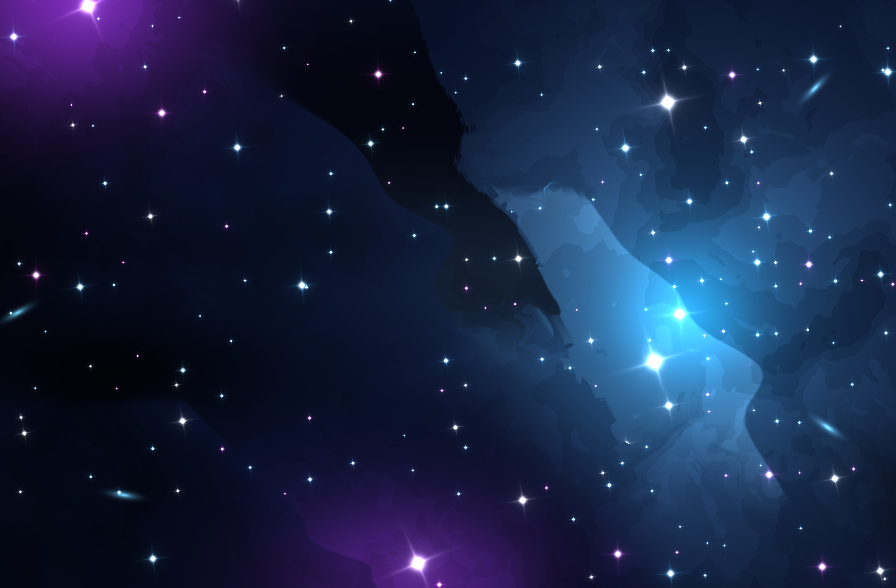
Reproduce this background procedurally as a Shadertoy shader.

```glsl
#define NIGHT vec3(0.008, 0.016, 0.045)
#define NAVY vec3(0.024, 0.052, 0.145)
#define SLATE vec3(0.075, 0.125, 0.200)
#define HAZE vec3(0.150, 0.265, 0.350)
#define CYAN vec3(0.040, 0.330, 0.440)
#define VIOLET vec3(0.400, 0.100, 0.520)
#define CORE vec2(1.165, 0.465)
#define CLOUD_STEPS 9.0

float hash(vec2 p) {
    vec3 q = fract(vec3(p.xyx) * 0.1031);
    q += dot(q, q.yzx + 33.33);
    return fract((q.x + q.y) * q.z);
}

float noise(vec2 p) {
    vec2 i = floor(p), f = fract(p);
    f = f * f * (3.0 - 2.0 * f);
    return mix(mix(hash(i), hash(i + vec2(1, 0)), f.x),
               mix(hash(i + vec2(0, 1)), hash(i + vec2(1, 1)), f.x), f.y);
}

float fbm(vec2 p) {
    float sum = 0.0, amp = 0.5;
    for (int i = 0; i < 5; i++) {
        sum += amp * noise(p);
        p = mat2(1.6, 1.2, -1.2, 1.6) * p + 7.3;
        amp *= 0.5;
    }
    return sum;
}

// Flat tonal layers with softened boundaries
float layered(float n) {
    float s = n * CLOUD_STEPS;
    float w = clamp(fwidth(s), 0.08, 0.5);
    return (floor(s) + smoothstep(1.0 - w, 1.0, fract(s))) / CLOUD_STEPS;
}

float bump(float y, float centre, float width) {
    float t = (y - centre) / width;
    return exp(-t * t);
}

float glow(vec2 d, vec2 radius) {
    d /= radius;
    return exp(-dot(d, d));
}

// Bright point with four tapered rays
vec3 star(vec2 d, float size, float angle, vec3 tint) {
    float c = cos(angle), s = sin(angle);
    d = abs(mat2(c, -s, s, c) * d);
    float rays = exp(-d.x / size * 3.0 - d.y / size * 22.0)
               + exp(-d.y / size * 3.0 - d.x / size * 22.0);
    float r = length(d) / size;
    return tint * (rays * 0.9 + 0.22 * exp(-r * 3.0)) + 1.3 * exp(-r * r * 30.0);
}

vec3 galaxy(vec2 d, float angle) {
    float c = cos(angle), s = sin(angle);
    d = mat2(c, -s, s, c) * d;
    return vec3(0.35, 0.65, 0.75) * (0.6 * glow(d, vec2(0.024, 0.006)) + 0.6 * glow(d, vec2(0.009, 0.003)));
}

// One jittered star in some of the grid cells
vec3 starField(vec2 p, float cell, float chance, float size, float seed) {
    vec2 id = floor(p / cell), key = id + seed;
    vec2 jitter = 0.2 + 0.6 * vec2(hash(key), hash(key + 41.0));
    float pick = hash(key + 83.0), kind = hash(key + 127.0);
    vec3 tint = kind < 0.2 ? vec3(0.85, 0.15, 0.8) : mix(vec3(0.25, 0.7, 0.9), vec3(0.85), step(0.8, kind));
    float scale = size * mix(0.55, 1.2, hash(key + 171.0));
    return step(pick, chance) * star(p - (id + jitter) * cell, scale, 0.2 * kind, tint);
}

void mainImage(out vec4 fragColor, in vec2 fragCoord) {
    vec2 p = fragCoord / iResolution.y;
    float x = p.x, y = p.y;
    vec2 warp = vec2(fbm(p * 6.0), fbm(p * 6.0 + 19.0)) - 0.48;
    float cloud = layered(fbm(p * 5.0 + warp * 1.5));
    float fine = layered(fbm(p * 9.0 + warp * 2.0 + 31.0));
    float fray = (fine - 0.48) * 0.25;

    // Ridge lines, each giving x along the height
    float leftRidge = 0.395 + 0.769 * (0.94 - y) + 0.07 * bump(y, 0.74, 0.09)
                    + 0.10 * bump(y, 0.595, 0.055) + warp.x * 0.025;
    float midRidge = 0.71 + 0.487 * (0.96 - y) - 0.045 * bump(y, 0.70, 0.06) + warp.y * 0.05;
    float coreRidge = 1.0 + 0.65 * (0.67 - y) + 0.04 * bump(y, 0.50, 0.05)
                    + 0.10 * bump(y, 0.375, 0.065) + warp.x * 0.02;
    float lowRidge = 0.31 + 1.04 * (0.318 - y) - 0.03 * bump(y, 0.08, 0.03)
                   + 0.03 * bump(y, 0.04, 0.02) + warp.x * 0.015;

    // Blue haze around the core
    vec2 fromCore = p - CORE;
    float haze = glow(fromCore + vec2(0.0, -0.03), vec2(0.42, 0.40));
    vec3 col = mix(NIGHT, NAVY, 0.9) + HAZE * haze * (0.25 + 1.25 * cloud);
    col += SLATE * 0.55 * (cloud - 0.3) * smoothstep(0.7, 1.1, x);
    col *= 1.0 - 0.5 * smoothstep(0.02, 0.25, x - coreRidge) * smoothstep(0.0, 0.3, 0.40 - y + fray);

    // Lit cloud inside the core ridge
    float lobe = smoothstep(-0.003, 0.003, coreRidge - x) * smoothstep(-0.004, 0.004, x - midRidge - fray * 0.6)
               * smoothstep(-0.012, 0.012, 0.67 - y + fray * 0.3) * smoothstep(0.10, 0.32, y + fray);
    float rim = exp(-max(coreRidge - x, 0.0) * 9.0);
    col += lobe * vec3(0.10, 0.16, 0.19) * (0.45 + 0.75 * rim) * (0.6 + 0.7 * cloud);
    col += CYAN * (glow(fromCore, vec2(0.11)) + 0.35 * glow(fromCore, vec2(0.22)));

    // Shadowed gap between the two long ridges
    float gap = smoothstep(-0.003, 0.003, midRidge - x + fray * 0.15) * smoothstep(0.36, 0.48, y + fray);
    vec3 gapColor = mix(SLATE * (0.65 + 0.5 * cloud), NIGHT, smoothstep(0.52, 0.80, y));
    col = mix(col, gapColor, gap * 0.9 * (1.0 - 0.5 * smoothstep(0.86, 1.02, y)));

    // Left navy cloud, lit along its rim
    float softness = mix(0.13, 0.003, smoothstep(0.33, 0.47, y)) + 0.12 * smoothstep(0.78, 1.0, y);
    float left = smoothstep(-softness, softness, leftRidge - x);
    float leftRim = exp(-max(leftRidge - x, 0.0) * 5.0) * bump(y, 0.48, 0.27);
    vec3 leftColor = NAVY * (0.55 + 0.75 * cloud) + vec3(0.045, 0.075, 0.10) * leftRim;
    leftColor = mix(leftColor, NIGHT * 0.5, 0.75 * glow(p - vec2(0.0, 0.60), vec2(0.17, 0.30)));
    leftColor = mix(leftColor, NIGHT * 0.4, 0.9 * glow(p - vec2(0.20, 0.37), vec2(0.26, 0.10)));
    col = mix(col, leftColor, left);

    // Lower left cloud
    float low = smoothstep(-0.003, 0.003, lowRidge - x) * smoothstep(-0.015, 0.015, 0.318 - y + warp.y * 0.03);
    float lowRim = exp(-max(lowRidge - x, 0.0) * 10.0);
    col = mix(col, NAVY * (0.35 + 0.5 * cloud + 0.45 * lowRim), low);

    // Violet glows
    float violetTop = glow(p - vec2(0.13, 1.02), vec2(0.23, 0.19));
    float violetLow = glow(p - vec2(0.69, 0.0), vec2(0.23, 0.15)) * (1.0 - 0.35 * low);
    col += VIOLET * (1.15 * violetTop + 0.75 * violetLow) * (0.65 + 0.7 * cloud);

    // Scattered stars, denser by the core
    float crowd = glow(fromCore, vec2(0.28));
    col += starField(p, 0.045, 0.16 + 0.15 * crowd, 0.010, 3.0);
    col += starField(p + 0.03, 0.125, 0.38 + 0.4 * crowd, 0.024, 57.0);

    // Leading stars and distant galaxies
    vec3 white = vec3(0.9, 0.88, 0.95);
    col += star(p - vec2(0.150, 0.990), 0.055, 0.4, white);
    col += star(p - vec2(1.136, 0.826), 0.055, 0.2, white);
    col += star(p - vec2(1.113, 0.385), 0.060, 0.3, white);
    col += star(p - vec2(0.711, 0.042), 0.058, 0.4, white);
    col += star(p - vec2(1.156, 0.466), 0.042, 0.1, vec3(0.5, 0.9, 1.0));
    col += galaxy(p - vec2(0.030, 0.468), 0.5) + galaxy(p - vec2(1.408, 0.273), -0.6);
    col += galaxy(p - vec2(0.211, 0.158), -0.15) + galaxy(p - vec2(1.386, 0.850), 0.8);

    fragColor = vec4(clamp(col, 0.0, 1.0), 1.0);
}
```
